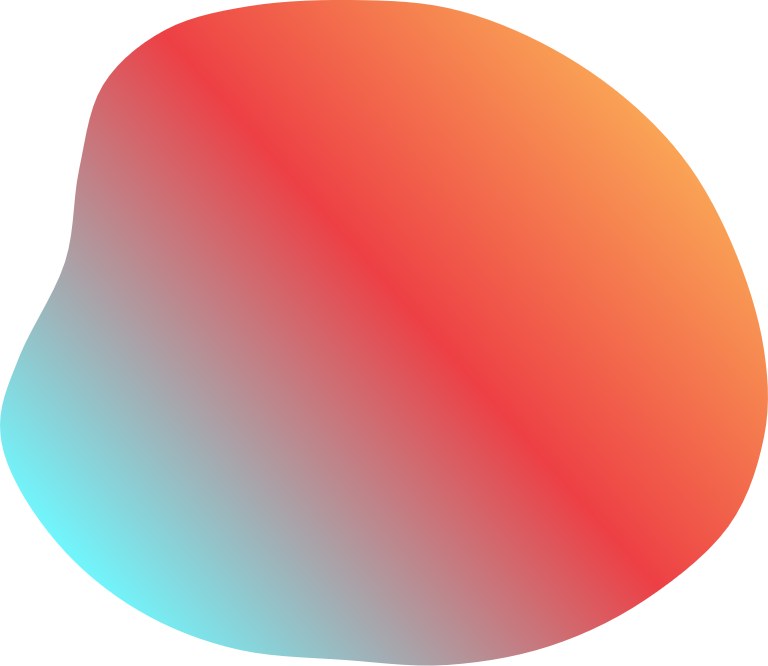
Reproduce this background procedurally as a Shadertoy shader.

```glsl
// A soft rounded blob on white, filled with a diagonal three-colour gradient.
// The outline is a closed Catmull-Rom spline, flattened into short chords that
// give a signed distance; the fill is a linear ramp from cyan to red to orange.

#define CANVAS vec2(768.0, 666.0)
#define PAPER vec3(1.0)
#define CYAN vec3(0.44, 0.965, 0.99)
#define RED vec3(0.93, 0.25, 0.27)
#define ORANGE vec3(0.98, 0.645, 0.335)
#define RAMP_NORMAL vec2(0.746, 0.666)
#define CYAN_AT 125.0
#define RED_AT 543.0
#define ORANGE_AT 852.0
#define CHORDS 7

// Outline knots, clockwise from the top, in canvas units.
const int KNOTS = 24;
const vec2 knots[KNOTS] = vec2[KNOTS](
    vec2(350, 666), vec2(448, 658), vec2(540, 624), vec2(624, 569),
    vec2(690, 499), vec2(737, 410), vec2(764, 316), vec2(764, 229),
    vec2(728, 139), vec2(645, 66), vec2(550, 20), vec2(447, 1),
    vec2(345, 6), vec2(240, 16), vec2(150, 49), vec2(75, 104),
    vec2(20, 176), vec2(0, 241), vec2(20, 311), vec2(65, 404),
    vec2(79, 496), vec2(103, 581), vec2(165, 636), vec2(250, 660));

vec2 catmullRom(vec2 a, vec2 b, vec2 c, vec2 d, float t) {
    return b + 0.5 * t * (c - a + t * (2.0 * a - 5.0 * b + 4.0 * c - d
             + t * (3.0 * (b - c) + d - a)));
}

// Signed distance to the outline, negative inside.
float blobDistance(vec2 p) {
    float nearest = 1e9;
    float side = 1.0;
    vec2 start = knots[0];
    for (int i = 0; i < KNOTS; i++) {
        vec2 a = knots[(i + KNOTS - 1) % KNOTS];
        vec2 b = knots[i];
        vec2 c = knots[(i + 1) % KNOTS];
        vec2 d = knots[(i + 2) % KNOTS];
        for (int j = 1; j <= CHORDS; j++) {
            vec2 end = j == CHORDS ? c
                     : catmullRom(a, b, c, d, float(j) / float(CHORDS));
            vec2 chord = end - start;
            vec2 q = p - start;
            vec2 gap = q - chord * clamp(dot(q, chord) / dot(chord, chord), 0.0, 1.0);
            nearest = min(nearest, dot(gap, gap));

            // Each chord crossed by a ray to the right flips the side.
            bool spans = (start.y > p.y) != (end.y > p.y);
            if (spans && q.x < chord.x * q.y / chord.y) side = -side;
            start = end;
        }
    }
    return side * sqrt(nearest);
}

vec3 rampColour(vec2 p) {
    float along = dot(p, RAMP_NORMAL);
    float toRed = clamp((along - CYAN_AT) / (RED_AT - CYAN_AT), 0.0, 1.0);
    float toOrange = clamp((along - RED_AT) / (ORANGE_AT - RED_AT), 0.0, 1.0);
    return mix(mix(CYAN, RED, toRed), ORANGE, toOrange);
}

void mainImage(out vec4 fragColor, in vec2 fragCoord) {
    vec2 p = fragCoord / iResolution.xy * CANVAS;
    float pixel = CANVAS.y / iResolution.y;

    // One-pixel soft edge between fill and paper.
    float coverage = clamp(0.5 - blobDistance(p) / pixel, 0.0, 1.0);
    fragColor = vec4(mix(PAPER, rampColour(p), coverage), 1.0);
}
```
